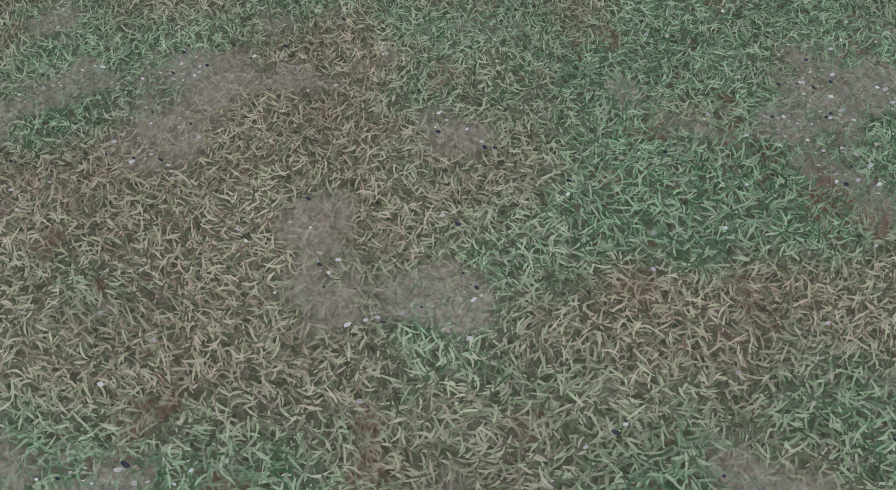
A WebGL 2 fragment shader for this texture:

```glsl
#version 300 es
precision highp float;
// Trampled, patchy meadow grass receding uphill, with bare mud and pale litter.
uniform vec2 u_resolution;
out vec4 fragColor;

vec3 hash3(vec2 p) {
  vec3 q = vec3(dot(p, vec2(127.1, 311.7)), dot(p, vec2(269.5, 183.3)), dot(p, vec2(419.2, 371.9)));
  return fract(sin(q) * 43758.5453);
}

float noise(vec2 p) {
  vec2 i = floor(p), f = fract(p);
  f = f * f * (3.0 - 2.0 * f);
  return mix(mix(hash3(i).x, hash3(i + vec2(1, 0)).x, f.x),
             mix(hash3(i + vec2(0, 1)).x, hash3(i + vec2(1, 1)).x, f.x), f.y);
}

float fbm(vec2 p) {
  float sum = 0.0, amp = 0.53;
  for (int i = 0; i < 4; i++) {
    sum += amp * noise(p);
    p = mat2(1.6, 1.2, -1.2, 1.6) * p + 7.3;
    amp *= 0.5;
  }
  return sum;
}

// Paints one layer of curved, tapered blades over the colour below.
vec3 bladeLayer(vec3 col, vec2 ground, float layer, float flow, float px, float bare, float lush) {
  const float freq = 23.0;
  vec2 g = ground * freq + layer * vec2(17.3, 9.7);
  vec2 cell = floor(g);
  for (int j = -1; j <= 1; j++)
  for (int i = -1; i <= 1; i++) {
    vec2 id = cell + vec2(i, j);
    vec3 a = hash3(id + layer * 3.1), b = hash3(id + layer * 5.3 + 41.7);
    vec2 d = g - id - a.xy;
    d.x -= 0.5 * ground.x * d.y; // undo the shear of the perspective
    float angle = flow + (a.z - 0.5) * 2.9;
    d = mat2(cos(angle), -sin(angle), sin(angle), cos(angle)) * d;
    d.y += (b.x - 0.5) * 1.1 * d.x * d.x;
    float len = mix(0.3, 0.68, b.y);
    float width = 0.075 * (1.0 - 0.6 * abs(d.x) / len);
    float edge = px * freq;
    float cover = (1.0 - smoothstep(width - edge, width + edge, abs(d.y)))
                * (1.0 - smoothstep(len - 0.12, len, abs(d.x)));
    float tone = clamp(b.z * 0.95 + 0.012 * layer - 0.03, 0.0, 1.1);
    vec3 blade = mix(vec3(0.235, 0.265, 0.215), vec3(0.635, 0.67, 0.59), tone);
    float hue = fract(b.x * 13.7) - 0.5;
    blade += hue * vec3(0.07, -0.01, 0.055) + (lush - 0.5) * vec3(-0.09, 0.01, -0.01);
    col = mix(col, blade, cover * (0.9 - 0.6 * bare));
  }
  return col;
}

// Scatters pale flakes and a few dark wet holes where litter gathers.
vec3 litterLayer(vec3 col, vec2 ground, float px, float cluster) {
  const float freq = 46.0;
  vec2 g = ground * freq;
  vec2 cell = floor(g);
  for (int j = -1; j <= 1; j++)
  for (int i = -1; i <= 1; i++) {
    vec2 id = cell + vec2(i, j);
    vec3 a = hash3(id + 83.1), b = hash3(id + 137.9);
    vec2 d = g - id - a.xy;
    d.x -= 0.5 * ground.x * d.y;
    d.y = d.y * 1.5 + (b.y - 0.5) * d.x;
    float radius = mix(0.12, 0.42, b.x * b.x);
    float wobble = 0.25 * (noise(g * 3.0) - 0.5);
    float edge = px * freq;
    float cover = 1.0 - smoothstep(radius - edge, radius + edge, length(d) + wobble);
    vec3 flake = mix(vec3(0.56, 0.55, 0.58), vec3(0.80, 0.81, 0.86), b.z);
    if (b.y > 0.82) flake = vec3(0.17, 0.19, 0.25);
    float present = step(a.z, 0.018 + 0.42 * cluster);
    col = mix(col, flake, cover * present * 0.85);
  }
  return col;
}

void main() {
  // Perspective ground plane: scale shrinks towards the top
  vec2 uv = gl_FragCoord.xy / u_resolution.y;
  float aspect = u_resolution.x / u_resolution.y;
  float scale = 1.0 - 0.5 * uv.y;
  vec2 ground = vec2((uv.x - 0.5 * aspect) / scale, -2.0 * log(scale));
  float px = 0.65 / (u_resolution.y * scale);

  // Broad patches
  float wear = fbm(ground * vec2(3.2, 4.6) + 11.0);
  float bare = smoothstep(0.56, 0.74, wear);
  float lush = smoothstep(0.3, 0.7, fbm(ground * vec2(1.9, 2.6) + 31.0));
  float rust = smoothstep(0.62, 0.78, fbm(ground * 6.5 + 57.0));
  float flow = (fbm(ground * 3.4 + 73.0) - 0.5) * 4.0 + 0.25;

  // Soil and shaded thatch
  float grain = noise(ground * 95.0) - 0.5;
  vec3 col = mix(vec3(0.30, 0.315, 0.27), vec3(0.475, 0.45, 0.435), bare);
  col = mix(col, vec3(0.40, 0.31, 0.27), rust * 0.6) + grain * 0.13;

  // Grass from the bottom of the sward upwards
  for (int k = 0; k < 16; k++)
    col = bladeLayer(col, ground, float(k), flow, px, max(bare, rust * 0.6), lush);

  // Litter, then broad light and fine grain
  float cluster = smoothstep(0.55, 0.75, wear) * smoothstep(0.35, 0.65, noise(ground * 13.0));
  col = litterLayer(col, ground, px, cluster);
  col *= 0.98 + 0.16 * (fbm(ground * 5.0 + 91.0) - 0.5);
  col += 0.05 * (noise(ground * 170.0) - 0.5);
  fragColor = vec4(clamp(col, 0.0, 1.0), 1.0);
}
```
